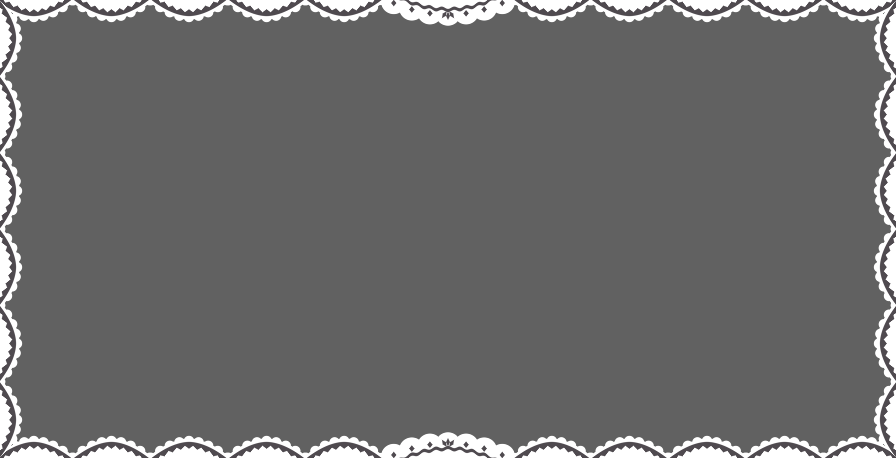
A Shadertoy shader for this background:

```glsl
const vec3 SLATE = vec3(0.38);
const vec3 LACE = vec3(1.0);
const vec3 CUTOUT = vec3(0.31, 0.29, 0.31);

// Signed distances: x is the lace outline, y its cut-out openings
// q.x runs along the border, q.y is the depth from the canvas edge

float zigzag(float x) {
    return abs(fract(x) - 0.5) * 4.0 - 1.0;
}

float diamond(vec2 q, vec2 size) {
    q = abs(q) / size;
    return (q.x + q.y - 1.0) * min(size.x, size.y) * 0.8;
}

float arch(float t) {
    return 14.5 * (1.0 - pow(min(abs(t) / 33.0, 1.0), 1.8));
}

vec2 scallop(vec2 q) {
    float rim = q.y - arch(q.x);
    float outline = rim * 0.85 - 2.0;
    for (int i = -4; i <= 4; i++) {
        float t = float(i) * 8.2;
        outline = min(outline, length(q - vec2(t, arch(t))) - 4.5);
    }
    // Smooth outer side, toothed leaf on the inner side
    float leaf = rim + 5.2 + 1.4 * zigzag(q.x / 7.0);
    return vec2(outline, max(rim + 0.7, -leaf) * 0.85);
}

vec2 medallion(vec2 q) {
    float outline = q.y - 11.0 + q.x * q.x / 220.0;
    float arc = q.y - 9.5 * (1.0 - q.x * q.x / 1600.0);
    float ripple = 0.9 * cos(q.x * 0.6);
    float holes = max(arc - ripple, -arc - 2.8 + ripple) * 0.85;

    // Rounded lobes, each with a small opening
    for (int i = -3; i <= 3; i++) {
        float k = float(i);
        vec2 lobe = vec2(k * 15.5, 11.0 - 1.1 * k * k);
        outline = min(outline, length(q - lobe) - 11.0);
        if (i != 0) {
            holes = min(holes, diamond(q - lobe - vec2(0.0, 1.5), vec2(2.3, 2.8)));
        }
    }

    // Fan of petals in the middle
    for (int i = -1; i <= 1; i++) {
        float a = float(i) * 0.6;
        vec2 r = q - vec2(0.0, 8.0);
        r = vec2(cos(a) * r.x - sin(a) * r.y, sin(a) * r.x + cos(a) * r.y);
        holes = min(holes, diamond(r - vec2(0.0, 5.5), vec2(1.7, 3.6)));
    }
    return vec2(outline, holes);
}

float cover(float dist, float pixel) {
    return 1.0 - smoothstep(-0.5 * pixel, 0.5 * pixel, dist);
}

void mainImage(out vec4 fragColor, in vec2 fragCoord) {
    vec2 canvas = vec2(768.0, 392.0);
    vec2 p = fragCoord / iResolution.xy * canvas;
    vec2 depth = min(p, canvas - p);
    float pixel = 1.2 * canvas.x / iResolution.x;

    // Each corner is mitred along its diagonal
    vec2 lace;
    float across = abs(p.x - 384.0);
    if (depth.x < depth.y) {
        lace = scallop(vec2(mod(p.y, 65.33) - 32.67, depth.x));
    } else if (across < 57.0) {
        lace = medallion(vec2(p.x - 384.0, depth.y));
    } else {
        lace = scallop(vec2(mod(across - 55.75, 66.5) - 33.25, depth.y));
    }

    vec3 color = mix(SLATE, LACE, cover(lace.x, pixel));
    color = mix(color, CUTOUT, cover(lace.y, pixel));
    fragColor = vec4(color, 1.0);
}
```
